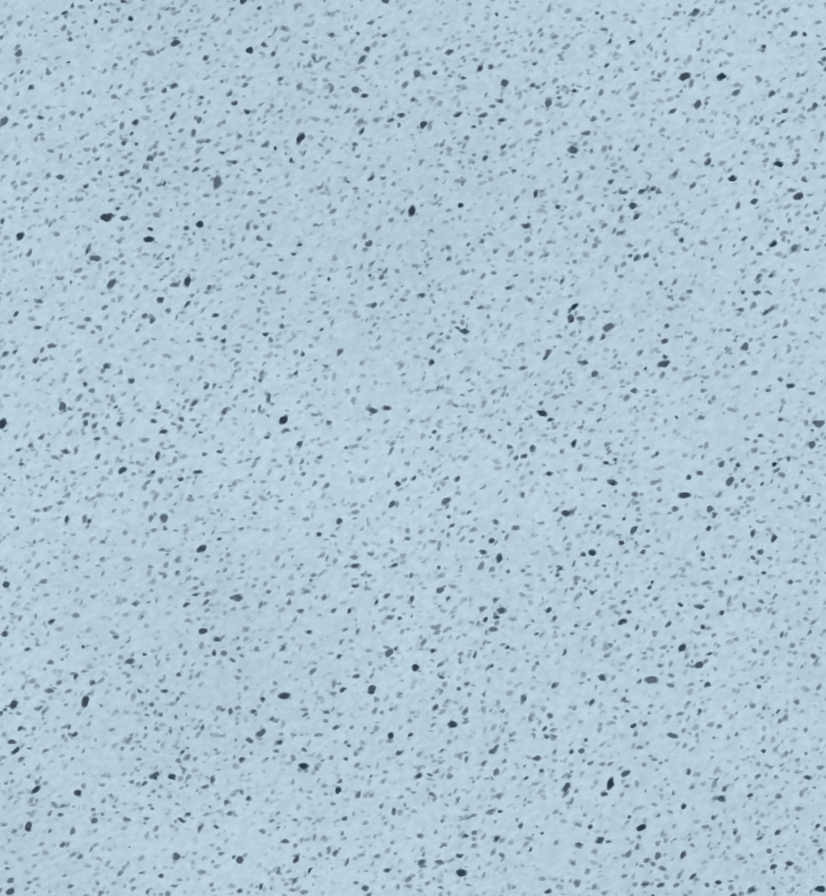
Give the GLSL for this texture, as a WebGL 1 fragment shader.

```glsl
precision highp float;
// Pale blue speckled stone: a softly mottled ground under three sizes of
// slate specks. Each speck is a jittered, tilted ellipse in its own grid cell,
// with an outline roughened by noise and a density that drifts in patches.

uniform vec2 u_resolution;

#define GROUND vec3(0.712, 0.802, 0.862)
#define SLATE vec3(0.130, 0.215, 0.275)
#define GRAIN_AMOUNT 0.075
#define CLOUD_AMOUNT 0.030
#define FINE_CELLS 112.0
#define MEDIUM_CELLS 72.0
#define LARGE_CELLS 23.0
#define TILT 0.5
#define EDGE_SOFTNESS 0.0015
#define ROUGHNESS 0.0022

float hash(vec2 p) {
  vec3 q = fract(p.xyx * 0.1031);
  q += dot(q, q.yzx + 33.33);
  return fract((q.x + q.y) * q.z);
}

vec3 hash3(vec2 p) {
  vec3 q = fract(p.xyx * vec3(0.1031, 0.1030, 0.0973));
  q += dot(q, q.yxz + 33.33);
  return fract((q.xxy + q.yzz) * q.zyx);
}

float noise(vec2 p) {
  vec2 cell = floor(p);
  vec2 f = fract(p);
  f = f * f * (3.0 - 2.0 * f);
  return mix(mix(hash(cell), hash(cell + vec2(1.0, 0.0)), f.x),
             mix(hash(cell + vec2(0.0, 1.0)), hash(cell + 1.0), f.x), f.y);
}

vec2 rotate(vec2 p, float angle) {
  float c = cos(angle);
  float s = sin(angle);
  return vec2(c * p.x + s * p.y, c * p.y - s * p.x);
}

// Lays one grid of specks over the colour; radius and strength are (min, max).
vec3 addSpecks(vec3 color, vec2 p, float cells, float density,
               vec2 radius, vec2 strength, float seed) {
  float soft = max(EDGE_SOFTNESS, 0.7 / u_resolution.y);
  vec2 home = floor(p * cells);
  for (int j = -1; j <= 1; j++) {
    for (int i = -1; i <= 1; i++) {
      vec2 cell = home + vec2(float(i), float(j));
      vec3 place = hash3(cell + seed);
      vec3 form = hash3(cell + seed + 51.7);
      vec2 center = (cell + place.xy) / cells;
      float patchy = 0.55 + 0.9 * noise(center * 17.0 + seed);
      float present = step(place.z, density * patchy);

      // Tilted ellipse, measured roughly in canvas units
      vec2 q = rotate(p - center, TILT + (form.x - 0.5) * 1.6);
      float minor = mix(radius.x, radius.y, form.y);
      float aspect = mix(1.1, 1.9, fract(form.x * 7.3 + form.z));
      float dist = length(q / vec2(aspect, 1.0)) - minor;
      float cover = 1.0 - smoothstep(-soft, soft, dist);

      float opacity = mix(strength.x, strength.y, form.z * form.z);
      vec3 tint = SLATE + vec3(0.07, -0.01, -0.02) * (form.y - 0.4);
      color = mix(color, tint, present * cover * opacity);
    }
  }
  return color;
}

void main() {
  vec2 p = gl_FragCoord.xy / u_resolution.y;

  // Ground: broad clouds plus fine, slightly slanted grain
  float cloud = noise(p * 4.0) + 0.5 * noise(p * 11.0 + 7.0) - 0.75;
  vec2 slanted = rotate(p, TILT) * vec2(150.0, 230.0);
  float grain = 0.65 * noise(slanted) + 0.35 * noise(p * 400.0 + 19.0) - 0.5;
  vec3 color = GROUND + CLOUD_AMOUNT * cloud + GRAIN_AMOUNT * grain;

  // Specks from faint and small to dark and large
  vec2 wobble = vec2(noise(p * 210.0 + 3.0), noise(p * 210.0 + 91.0)) - 0.5;
  vec2 rough = p + ROUGHNESS * wobble;
  color = addSpecks(color, rough, FINE_CELLS, 0.48,
                    vec2(0.0012, 0.0021), vec2(0.10, 0.50), 13.0);
  color = addSpecks(color, rough, MEDIUM_CELLS, 0.42,
                    vec2(0.0015, 0.0026), vec2(0.22, 0.85), 137.0);
  color = addSpecks(color, rough, LARGE_CELLS, 0.32,
                    vec2(0.0024, 0.0039), vec2(0.65, 1.00), 271.0);

  gl_FragColor = vec4(color, 1.0);
}
```
